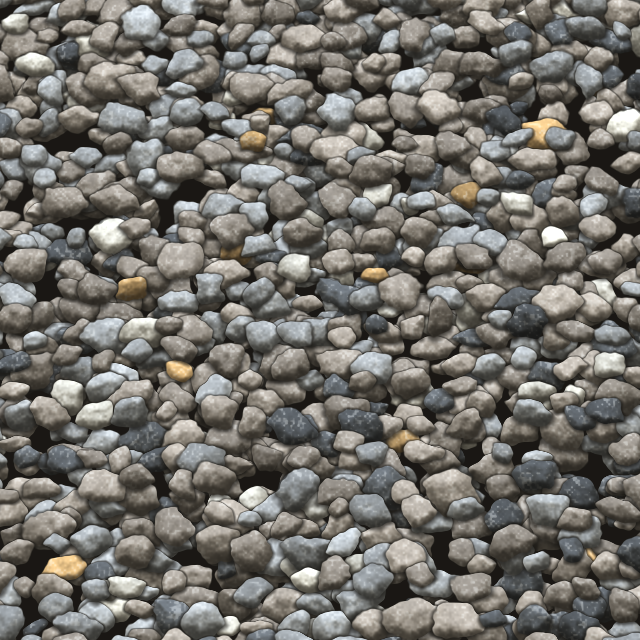
A WebGL 2 fragment shader for this texture:

```glsl
#version 300 es
precision highp float;
// Bed of crushed grey gravel seen at a slant under soft light from above.
// Jittered grids of faceted pebbles are painted back to front; each pebble
// first darkens what lies around it, then covers it with its lit surface.

uniform vec2 u_resolution;
out vec4 fragColor;

const float TAU = 6.28319;
const int LAYERS = 4;
const int FACETS = 7;
const vec2 CELL = vec2(0.062, 0.050);     // grid pitch in canvas units
const float RADIUS = 0.56;                // mean pebble radius in cells
const float PRESENCE = 0.78;              // share of cells holding a pebble
const float EDGE_NEAR = 0.0012;           // edge softness at the bottom
const float EDGE_FAR = 0.0024;            // edge softness at the top
const float SHADOW = 0.72;
const vec3 LIGHT_DIR = vec3(-0.10, 0.80, 0.59);

const vec3 GAP = vec3(0.10, 0.092, 0.078);
const vec3 WARM = vec3(0.600, 0.575, 0.545);
const vec3 COOL = vec3(0.600, 0.620, 0.635);
const vec3 SLATE = vec3(0.340, 0.360, 0.380);
const vec3 PALE = vec3(0.800, 0.800, 0.770);
const vec3 TAN = vec3(0.720, 0.600, 0.420);
const vec3 DUST = vec3(0.780, 0.790, 0.790);

float hash(vec2 p) {
    return fract(sin(dot(p, vec2(127.1, 311.7))) * 43758.5453);
}

float noise(vec2 p) {
    vec2 i = floor(p), f = fract(p);
    f = f * f * (3.0 - 2.0 * f);
    return mix(mix(hash(i), hash(i + vec2(1, 0)), f.x),
               mix(hash(i + vec2(0, 1)), hash(i + vec2(1, 1)), f.x), f.y);
}

vec2 noise2(vec2 p) {
    return vec2(noise(p), noise(p + 53.7)) - 0.5;
}

vec3 pebbleColor(vec2 id) {
    float kind = hash(id + 3.1);
    vec3 c = kind < 0.52 ? WARM : kind < 0.80 ? COOL
           : kind < 0.90 ? SLATE : kind < 0.97 ? PALE : TAN;
    return c * mix(0.84, 1.14, hash(id + 7.7));
}

// Rounded polygon: x is the rim value (1 on the outline), yz its slope direction.
vec3 facetedRim(vec2 q, vec2 id) {
    float total = 1e-9;
    vec2 slope = vec2(0.0);
    for (int i = 0; i < FACETS; i++) {
        float k = float(i);
        float a = (k + 0.75 * hash(id + k * 1.7)) * TAU / float(FACETS);
        vec2 dir = vec2(cos(a), sin(a));
        float e = max(dot(q, dir) / mix(0.78, 1.08, hash(id + k * 2.3 + 11.0)), 0.0);
        float e3 = e * e * e;
        total += e3 * e3 * e * e;
        slope += e3 * e3 * e * dir;
    }
    return vec3(sqrt(sqrt(sqrt(total))), slope / (length(slope) + 1e-6));
}

void main() {
    vec2 uv = gl_FragCoord.xy / u_resolution.y;

    // Mild perspective: pebbles shrink towards the top.
    float depth = mix(0.94, 1.10, uv.y);
    vec2 ground = vec2((uv.x - 0.5) * depth, uv.y * mix(0.94, 1.04, uv.y));

    // Surface detail shared by all pebbles.
    vec2 warp = noise2(ground * 48.0) * 0.26 + noise2(ground * 120.0) * 0.10;
    vec2 bump = noise2(ground * 95.0) * 0.55 + noise2(ground * 230.0) * 0.45;
    float grain = noise(ground * 270.0 + 5.0);
    float mottle = noise(ground * 80.0 + 31.0);
    float dust = smoothstep(0.62, 0.92, 0.6 * grain + 0.4 * mottle + 0.08);
    float edge = max(mix(EDGE_NEAR, EDGE_FAR, uv.y * uv.y), 0.7 / u_resolution.y);

    vec3 col = GAP;
    for (int layer = 0; layer < LAYERS; layer++) {
        vec2 p = ground / CELL + float(layer) * vec2(17.37, 29.61) + 40.0;
        // Far rows first, so that nearer pebbles overlap them.
        for (int j = 1; j >= -1; j--)
        for (int i = -1; i <= 1; i++) {
            vec2 cell = floor(p) + vec2(i, j);
            vec2 id = cell + float(layer) * 91.3;
            if (hash(id + 0.9) > PRESENCE) continue;

            vec2 jitter = vec2(hash(id + 1.3), hash(id + 2.6)) - 0.5;
            vec2 d = p - cell - 0.5 - 0.7 * jitter;
            float radius = RADIUS * mix(0.62, 1.25, hash(id + 4.2));
            if (length(d) > radius * 1.75) continue;

            // Pebble frame: turned, stretched and roughened.
            float turn = TAU * hash(id + 5.5);
            mat2 rot = mat2(cos(turn), -sin(turn), sin(turn), cos(turn));
            vec2 stretch = vec2(1.0, mix(0.62, 1.0, hash(id + 6.4)));
            vec3 rim = facetedRim((rot * d / radius + warp) / stretch, id);
            vec2 slope = normalize((rim.yz / stretch) * rot + 1e-5);

            // Contact shadow, wider below the pebble.
            float reach = mix(1.18, 1.40, smoothstep(0.4, -0.7, slope.y));
            float shade = 1.0 - smoothstep(0.96, reach, rim.x);
            col = mix(col, GAP, SHADOW * shade);

            // Tilted flat top, steep flanks and rough skin under skylight.
            vec2 tilt = 0.75 * (vec2(hash(id + 8.8), hash(id + 9.9)) - 0.5);
            float flank = smoothstep(0.22, 1.0, rim.x);
            vec3 n = normalize(vec3(slope * flank * 1.25 + tilt + bump * 0.65, 0.9));
            float lit = smoothstep(-0.35, 1.05, dot(n, LIGHT_DIR));
            vec3 stone = pebbleColor(id) * (0.86 + 0.16 * mottle + 0.14 * grain);
            stone = mix(stone, DUST, 0.35 * dust);
            stone *= mix(0.34, 1.26, lit);
            stone *= mix(vec3(1.04, 1.0, 0.91), vec3(0.99, 1.0, 1.01), lit);

            float soft = edge / (radius * CELL.y);
            float cover = 1.0 - smoothstep(1.0 - soft, 1.0 + soft, rim.x);
            col = mix(col, stone, cover);
        }
    }
    fragColor = vec4(clamp(col, 0.0, 1.0), 1.0);
}
```
